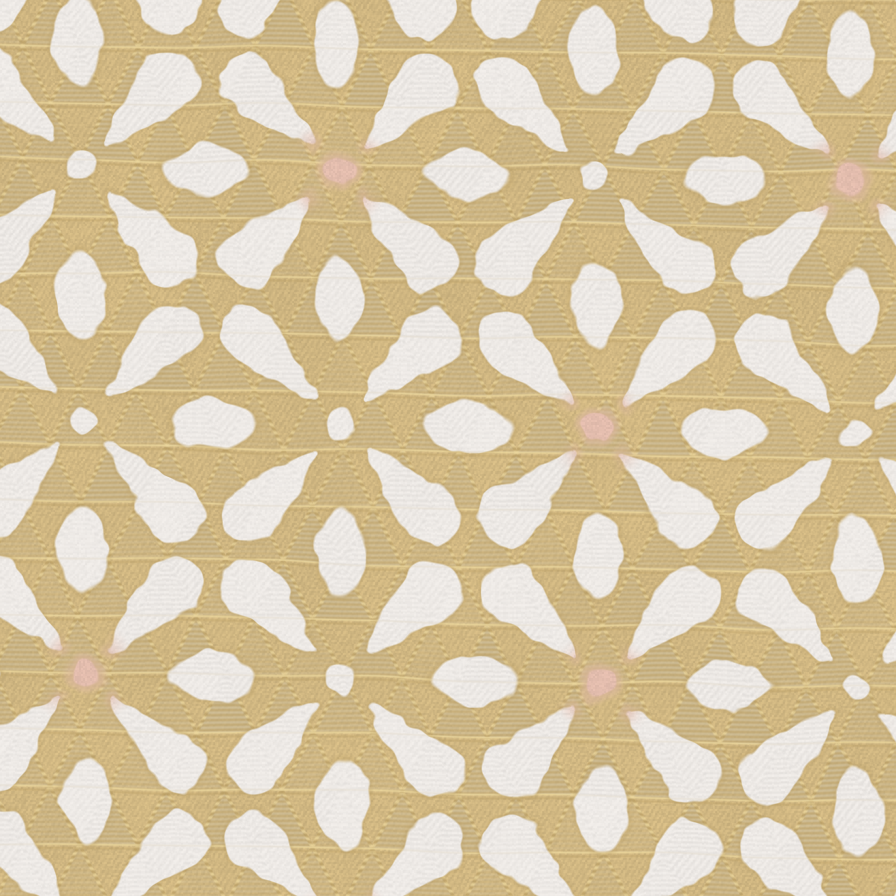
This pattern is drawn by a WebGL 2 fragment shader. Its source:

```glsl
#version 300 es
precision highp float;
// Gold woven cloth with a slightly skewed grid of white four-petal flowers.
// Petals, ovals and centre dots are distance functions folded into one cell;
// the ground is a lattice of stitched triangles, some filled with fine hatching.
uniform vec2 u_resolution;
out vec4 fragColor;

const vec3 GOLD = vec3(0.82, 0.72, 0.51);
const vec3 DARK_GOLD = vec3(0.72, 0.61, 0.38);
const vec3 SHEEN = vec3(0.80, 0.74, 0.60);
const vec3 THREAD = vec3(0.93, 0.85, 0.62);
const vec3 WHITE = vec3(0.94, 0.925, 0.91);
const vec3 PINK = vec3(0.89, 0.74, 0.68);

float hash(vec2 p) {
  return fract(sin(dot(p, vec2(127.1, 311.7))) * 43758.5453);
}

float noise(vec2 p) {
  vec2 i = floor(p), f = fract(p);
  f = f * f * (3.0 - 2.0 * f);
  return mix(mix(hash(i), hash(i + vec2(1, 0)), f.x),
             mix(hash(i + vec2(0, 1)), hash(i + vec2(1, 1)), f.x), f.y);
}

vec2 noise2(vec2 p) {
  return vec2(noise(p), noise(p + 37.3)) - 0.5;
}

// Teardrop along the diagonal, narrow near the flower centre
float petal(vec2 p, float start, float end, float tipRadius, float endRadius) {
  vec2 axis = vec2(0.7071);
  float h = clamp((dot(p, axis) - start) / (end - start), 0.0, 1.0);
  float radius = mix(tipRadius, endRadius, pow(h, 0.8));
  return length(p - axis * mix(start, end, h)) - radius;
}

// Slightly pointed oval, approximate distance
float oval(vec2 p, vec2 radii) {
  vec2 q = pow(abs(p) / radii + 1e-4, vec2(1.75));
  return (pow(q.x + q.y, 1.0 / 1.75) - 1.0) * min(radii.x, radii.y);
}

// All white shapes of one cell, centred on a flower
float motif(vec2 cell) {
  vec2 p = abs(cell);
  float d = petal(p, 0.15, 0.495, 0.012, 0.115);
  d = min(d, oval(p - vec2(0.5, 0.0), vec2(0.165, 0.100)));
  d = min(d, oval(p - vec2(0.0, 0.5), vec2(0.100, 0.172)));
  return min(d, length(cell) - 0.056);
}

// Coverage of a line on every integer of x; halfWidth is in units of x
float gridLine(float x, float halfWidth, float soft) {
  float d = abs(fract(x + 0.5) - 0.5);
  return 1.0 - smoothstep(halfWidth - soft, halfWidth + soft, d);
}

// Sine ribs from 0 to 1
float ribs(float x, float count) {
  return 0.5 + 0.5 * sin(6.2832 * x * count);
}

void main() {
  vec2 uv = gl_FragCoord.xy / u_resolution;
  float pixel = 1.0 / min(u_resolution.x, u_resolution.y);
  vec2 pos = vec2(uv.x, 1.0 - uv.y);

  // Flower grid, skewed, with uneven hand-cut edges
  vec2 wobble = noise2(pos * 38.0) * 0.009 + noise2(pos * 85.0) * 0.005;
  vec2 rel = pos + wobble - vec2(0.0895, 0.187);
  vec2 grid = vec2(rel.x - 0.0105 * rel.y, rel.y - 0.017 * rel.x)
            / vec2(0.2872, 0.2825);
  vec2 id = round(grid);
  vec2 cell = grid - id;
  float dist = motif(cell) * 0.285;
  float edge = max(0.0016, pixel);
  float white = 1.0 - smoothstep(-edge, edge, dist);

  // Triangle lattice: one level family and two slanted ones
  vec2 base = pos + noise2(pos * 9.0) * 0.006;
  float v = (base.y - 0.017 * base.x - 0.367) / 0.0638;
  float u = (base.x - 0.3815) / 0.0651;
  float a = u + 0.5 * v, b = u - 0.5 * v;
  float upright = floor(a) - floor(b) - floor(v);
  float hatchAmount = 0.35 + 0.65 * hash(vec2(floor(a), floor(v)));
  float soft = max(0.02, pixel / 0.0651);

  // Weave, hatching and threads
  float grain = hash(floor(pos * 420.0)) - 0.5;
  float twill = ribs(pos.x + pos.y * 0.6, 150.0);
  float level = ribs(base.y, 185.0);
  float slant = ribs(base.x + base.y * 0.8, 120.0);
  float bead = ribs(base.y + 0.002 * noise(pos * 90.0), 125.0);
  float stitch = max(gridLine(a, 0.032, soft), gridLine(b, 0.032, soft));
  float weft = gridLine(v, 0.016, soft);
  float weftShade = gridLine(v - 0.065, 0.02, soft);

  // Gold ground
  vec3 gold = GOLD * (0.975 + 0.04 * twill + 0.07 * grain);
  gold *= 0.985 + 0.03 * noise(pos * 12.0);
  vec3 hatched = mix(DARK_GOLD, SHEEN, 0.35 + 0.65 * level);
  gold = mix(gold, hatched, upright * hatchAmount * 0.75);
  gold = mix(gold, mix(DARK_GOLD, THREAD, bead), stitch * 0.65);
  gold = mix(gold, DARK_GOLD, weftShade * 0.35);
  gold = mix(gold, THREAD, weft * 0.75);
  float rim = 1.0 - smoothstep(0.0, 0.006, abs(dist));
  gold = mix(gold, DARK_GOLD, rim * 0.3);

  // White cloth with the same weave, much fainter
  vec3 cloth = WHITE * (1.0 + 0.03 * grain);
  cloth -= 0.035 * mix(slant, level, upright) * hatchAmount;
  cloth = mix(cloth, WHITE * (0.93 + 0.09 * bead), stitch * 0.5);
  cloth = mix(cloth, vec3(0.90, 0.87, 0.82), weft * 0.6);

  // Some flowers blush at the heart and bleed a little into the gold
  float pick = fract(0.4 * id.x + 0.7 * id.y);
  float blush = step(0.15, pick) * step(pick, 0.55);
  blush *= 1.0 - smoothstep(0.09, 0.22, length(cell));
  cloth = mix(cloth, PINK * (1.0 + 0.06 * grain), blush);
  float bleed = blush * (1.0 - smoothstep(0.0, 0.012, dist));
  gold = mix(gold, PINK, bleed * 0.5);

  fragColor = vec4(mix(gold, cloth, white), 1.0);
}
```
